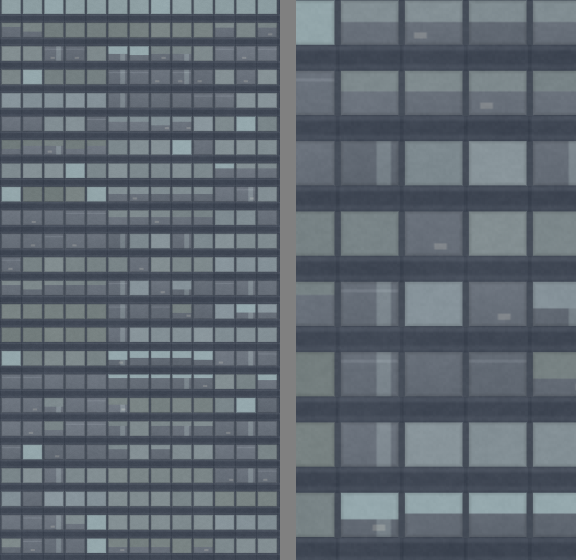
Left: the whole. Right: its middle third, enlarged.
Write a WebGL 2 fragment shader that draws this pattern.

```glsl
#version 300 es
precision highp float;
// Draws an office tower facade: 13 bays by 24 floors of grey glass between dark spandrels.
uniform vec2 u_resolution;
out vec4 fragColor;

float hash(vec2 p) {
  return fract(sin(dot(p, vec2(127.1, 311.7))) * 43758.5);
}

// Layered sines, roughly -1 to 1
float mottle(vec2 p) {
  float sum = 0.0, amp = 0.5;
  for (int i = 0; i < 4; i++) {
    sum += amp * sin(p.x + 1.7 * sin(p.y)) * sin(p.y * 1.3 + sin(p.x * 0.7));
    p = mat2(1.6, 1.2, -1.2, 1.6) * p + 2.3;
    amp *= 0.55;
  }
  return sum;
}

float boxDistance(vec2 p, vec2 halfSize) {
  vec2 q = abs(p) - halfSize;
  return length(max(q, 0.0)) + min(max(q.x, q.y), 0.0);
}

// Soft interval along one axis
float span(float v, float lo, float hi, float soft) {
  return smoothstep(lo - soft, lo + soft, v) - smoothstep(hi - soft, hi + soft, v);
}

vec3 blindColor(vec2 cell, vec2 room) {
  vec3 tone = mix(vec3(0.46, 0.50, 0.50), vec3(0.53, 0.58, 0.61), hash(room + 7.3));
  tone += 0.05 * (hash(cell + 4.1) - 0.5);
  float bright = max(step(0.94, hash(cell + 9.7)), step(0.93, hash(room + 2.9)));
  bright = max(bright, 0.75 * (1.0 - step(0.5, cell.y))); // sky-lit top floor
  return mix(tone, vec3(0.60, 0.68, 0.70), bright * 0.85);
}

// f runs 0 to 1 across the pane, top to bottom
vec3 glassColor(vec2 cell, vec2 f, float soft) {
  vec2 room = vec2(floor(cell.x / 5.0), cell.y) + 31.0; // bays sharing one room
  vec3 blind = blindColor(cell, room);

  // Unscreened glass: violet grey, paler towards the top
  vec3 open = mix(vec3(0.37, 0.40, 0.44), vec3(0.45, 0.48, 0.52),
                  0.65 * hash(room + 1.7) + 0.35 * hash(cell + 6.1));
  open += 0.025 * (0.5 - f.y);

  // Pale interior columns behind every third bay
  float pillar = step(abs(mod(cell.x, 3.0) - 2.0), 0.1) * step(0.45, hash(cell + 3.3));
  open += vec3(0.09, 0.10, 0.09) * pillar * span(f.x, 0.62, 0.87, soft);

  // Furniture and lamps near the sill
  float clutterX = 0.15 + 0.6 * hash(cell + 8.8);
  float clutter = span(f.x, clutterX, clutterX + 0.22, soft)
                * span(f.y, 0.72, 0.86, soft) * step(0.72, hash(cell + 5.4));
  open += vec3(0.10, 0.09, 0.07) * clutter;

  // Ceiling strip glimpsed through the pane
  open += 0.05 * span(f.y, 0.17, 0.24, soft) * step(0.6, hash(cell + 2.2));

  // Blinds: mostly per room, sometimes changed per bay, some half drawn
  float drawn = step(0.52, hash(room + 0.6));
  if (hash(cell + 1.1) > 0.87) drawn = 1.0 - drawn;
  if (cell.y < 0.5) drawn = 1.0;
  float drop = 0.0;
  if (hash(room + 5.5) > 0.62) drop = 0.25 + 0.35 * hash(room + 3.8);
  if (hash(cell + 7.9) > 0.9) drop = 0.6;
  float cover = max(drawn, 1.0 - smoothstep(drop - soft, drop + soft, f.y));
  if (drop < 0.01) cover = drawn;
  return mix(open, blind, cover);
}

void main() {
  vec2 uv = gl_FragCoord.xy / u_resolution;
  vec2 grid = vec2(uv.x * 13.12 - 0.024, (1.0 - uv.y) * 23.89 + 0.39);
  vec2 cell = floor(grid), f = fract(grid);
  vec2 cellSize = vec2(0.0762, 0.0837); // in canvas widths
  float px = 1.0 / u_resolution.x;

  // Spandrel with a paler ledge, and slim joints in line with the mullions
  vec3 color = vec3(0.245, 0.275, 0.325);
  color += 0.045 * span(f.y, 0.0, 0.07, 0.03) + 0.03 * span(f.y, 0.27, 0.34, 0.03);
  color += 0.015 * (hash(cell + 12.4) - 0.5);
  float joint = abs(f.x - 0.5);
  color -= 0.025 * smoothstep(0.46, 0.48, joint);

  // Mullion between panes
  color = mix(color, vec3(0.27, 0.30, 0.345), smoothstep(0.35, 0.38, f.y) * step(0.44, joint));

  // Glass inset with a thin dim rim
  float d = boxDistance((f - vec2(0.5, 0.675)) * cellSize, vec2(0.45, 0.315) * cellSize);
  float pane = 1.0 - smoothstep(-0.7 * px, 0.7 * px, d);
  pane *= step(cell.x, 12.5) * step(0.0, cell.x);
  vec2 local = vec2((f.x - 0.05) / 0.9, (f.y - 0.36) / 0.63);
  vec3 glass = glassColor(cell, local, 0.02 + 12.0 * px * 0.5);
  glass *= 1.0 - 0.10 * smoothstep(-0.005, 0.0, d);
  color = mix(color, glass, pane);

  // Haze, weathering and fine grain
  color += 0.010 * mottle(uv * vec2(9.0, 18.0)) + 0.012 * mottle(uv * vec2(130.0, 260.0));
  color += 0.012 * (hash(floor(uv * vec2(256.0, 512.0))) - 0.5);
  fragColor = vec4(color, 1.0);
}
```
